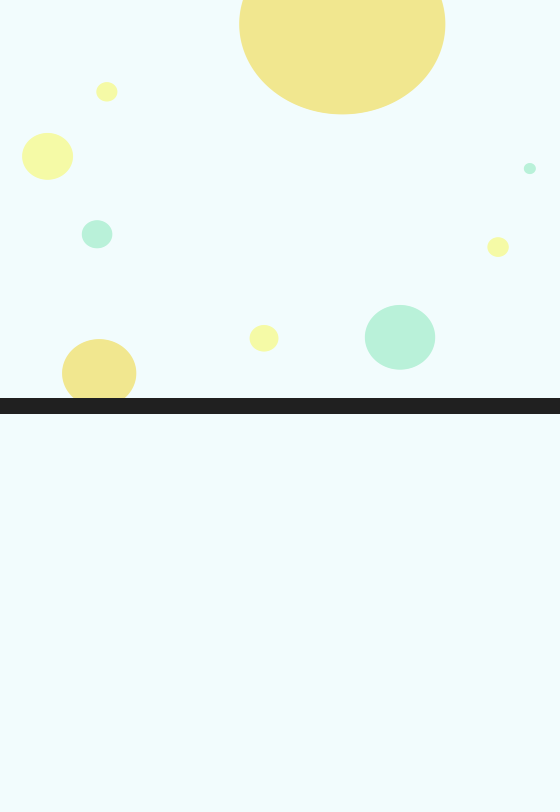
Top, the full canvas; bottom, a detail of the centre.
A Shadertoy shader for this background:

```glsl
// Flat pastel discs on a pale ice-blue ground: one large gold disc cut by the
// top edge, and smaller ones on a wavering ring that leaves the middle empty.
// Each disc is a slightly flattened ellipse with an edge one pixel soft.

#define GROUND vec3(0.950, 0.988, 0.992)
#define GOLD   vec3(0.945, 0.905, 0.560)
#define YELLOW vec3(0.960, 0.980, 0.650)
#define MINT   vec3(0.725, 0.945, 0.850)
#define SUN_CENTRE vec2(0.313, 0.879)
#define SUN_RADII  vec2(0.518, 0.454)
#define DISC_COUNT 8
#define RING_START 2.295
#define RING_STEP  0.594
#define FLATNESS   0.92

// Coverage of an ellipse, from an approximate distance to its edge.
float ellipseMask(vec2 p, vec2 radii, float pixel) {
    float edge = (length(p / radii) - 1.0) * min(radii.x, radii.y);
    return 1.0 - smoothstep(-0.6 * pixel, 0.6 * pixel, edge);
}

// Odd discs lie on the outer ring, even ones on the inner ring.
vec2 discCentre(int i, bool outer, float wave) {
    float angle = RING_START + RING_STEP * float(i) + (outer ? 0.0 : 0.13 * wave);
    float reach = outer ? 0.93 - 0.16 * wave : 0.73 + 0.09 * wave;
    return reach * vec2(cos(angle), sin(angle));
}

// Outer discs swell and then shrink around the ring; inner ones stay small.
float discRadius(int i, bool outer, float wave) {
    float turn = float(i / 2);
    return outer ? 0.128 + 0.07 * turn - 0.0114 * turn * turn * turn
                 : 0.068 - 0.015 * wave;
}

vec3 discColour(int i) {
    if (i == 3) return GOLD;
    return (i % 3 == 2 || i == 7) ? MINT : YELLOW;
}

void mainImage(out vec4 fragColor, in vec2 fragCoord) {
    // Half the canvas height is one unit, with zero at the centre.
    vec2 p = (2.0 * fragCoord - iResolution.xy) / iResolution.y;
    vec2 stretch = vec2(iResolution.x / iResolution.y, 1.0);
    float pixel = 2.0 / iResolution.y;

    vec3 colour = mix(GROUND, GOLD, ellipseMask(p - SUN_CENTRE, SUN_RADII, pixel));

    // Smaller discs around the ring
    for (int i = 0; i < DISC_COUNT; i++) {
        bool outer = i % 2 == 1;
        float wave = cos(1.1 * float(i));
        vec2 centre = discCentre(i, outer, wave) * stretch;
        vec2 radii = discRadius(i, outer, wave) * vec2(1.0, FLATNESS);
        colour = mix(colour, discColour(i), ellipseMask(p - centre, radii, pixel));
    }

    fragColor = vec4(colour, 1.0);
}
```
